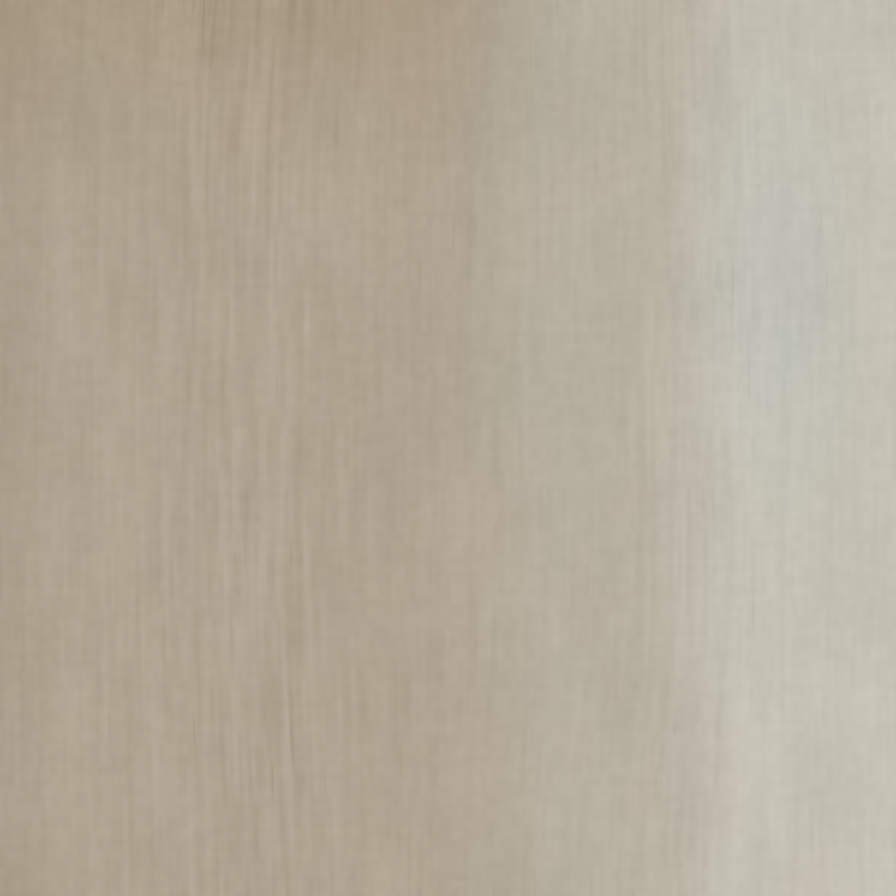
Write a Shadertoy shader that draws this texture.

```glsl
// Pale satin wood veneer: fine, gently bent vertical grain over a beige ground.
// Stretched value noise makes the fibres, pores and cross weave; a soft cool
// sheen brightens the right side.

float hash(vec2 cell) {
    vec3 q = fract(cell.xyx * vec3(0.1031, 0.1030, 0.0973));
    q += dot(q, q.yzx + 33.33);
    return fract((q.x + q.y) * q.z);
}

// Smooth value noise, centred on zero
float noise(vec2 p) {
    vec2 cell = floor(p), f = fract(p);
    f = f * f * (3.0 - 2.0 * f);
    float low = mix(hash(cell), hash(cell + vec2(1, 0)), f.x);
    float high = mix(hash(cell + vec2(0, 1)), hash(cell + vec2(1, 1)), f.x);
    return mix(low, high, f.y) - 0.5;
}

float cloud(vec2 p) {
    float sum = 0.0, weight = 0.5;
    for (int i = 0; i < 4; i++) {
        sum += weight * noise(p);
        p = p * 2.03 + 17.3;
        weight *= 0.5;
    }
    return sum;
}

void mainImage(out vec4 fragColor, in vec2 fragCoord) {
    vec2 uv = fragCoord / iResolution.xy;

    // Ground colour, lit from the right
    float front = uv.x + 0.04 * noise(vec2(3.0, uv.y * 3.0));
    vec3 color = mix(vec3(0.690, 0.642, 0.570), vec3(0.718, 0.690, 0.630),
                     smoothstep(0.46, 0.66, front));
    color = mix(color, vec3(0.770, 0.754, 0.703), smoothstep(0.70, 0.85, front));

    // Cool sheen and the browner upper left
    vec2 sheen = (uv - vec2(0.87, 0.67)) / vec2(0.07, 0.18);
    color += vec3(-0.014, 0.004, 0.022) * exp(-dot(sheen, sheen));
    color -= vec3(0.025, 0.036, 0.048) * smoothstep(0.74, 1.05, uv.y)
           * (1.0 - smoothstep(0.40, 0.64, uv.x));
    color -= 0.022 * (1.0 - smoothstep(0.0, 0.08, uv.x));

    // Fibres bend slowly and gather in two vertical bands
    vec2 grain = uv;
    grain.x += 0.025 * noise(vec2(uv.x * 3.0, uv.y * 2.6 + 5.0));
    float bands = 0.42 + 0.65 * exp(-pow((grain.x - 0.28) / 0.10, 2.0))
                + 0.25 * exp(-pow((grain.x - 0.77) / 0.07, 2.0));
    float fibres = 0.8 * noise(grain * vec2(105.0, 5.0))
                 + noise(grain * vec2(200.0, 14.0) + 31.0);
    color += 0.033 * bands * fibres * vec3(1.0, 1.02, 1.05);

    // Sparse thin dark pores
    float pores = smoothstep(0.24, 0.46, noise(grain * vec2(170.0, 16.0) + 71.0));
    color -= 0.032 * bands * pores * smoothstep(-0.10, 0.30, noise(uv * vec2(24.0, 7.0)));

    // Faint cross weave and soft speckle
    color += 0.011 * noise(uv * vec2(45.0, 150.0));
    color += 0.016 * noise(uv * vec2(150.0, 85.0) + 9.0);

    // Broad mottling in brightness and between pink and green
    color += 0.032 * cloud(uv * vec2(14.0, 9.0));
    color += vec3(0.016, -0.005, 0.004) * cloud(uv * vec2(11.0, 7.0) + 43.0);

    fragColor = vec4(clamp(color, 0.0, 1.0), 1.0);
}
```
